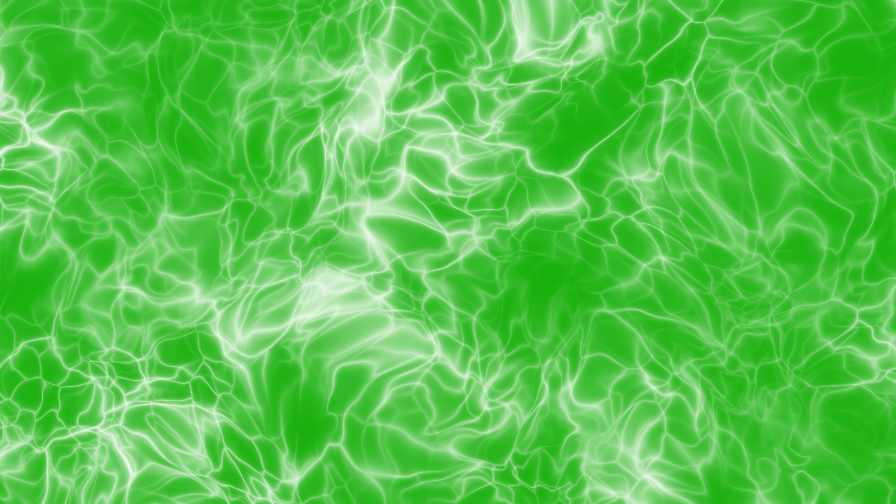
This background is drawn by a WebGL 1 fragment shader. Its source:

```glsl
precision highp float;
// Web of branching white electric filaments glowing over a flat green ground.

uniform vec2 u_resolution;

float hash(vec2 p) {
  return fract(sin(dot(p, vec2(127.1, 311.7))) * 43758.5453);
}

// Dot product of the offset with a random unit gradient at a lattice corner.
float corner(vec2 cell, vec2 offset) {
  float angle = 6.2832 * hash(cell);
  return dot(vec2(cos(angle), sin(angle)), offset);
}

float gradientNoise(vec2 p) {
  vec2 i = floor(p);
  vec2 f = p - i;
  vec2 u = f * f * f * (f * (f * 6.0 - 15.0) + 10.0);
  vec2 e = vec2(1.0, 0.0);
  float low = mix(corner(i, f), corner(i + e.xy, f - e.xy), u.x);
  float high = mix(corner(i + e.yx, f - e.yx), corner(i + e.xx, f - e.xx), u.x);
  return mix(low, high, u.y);
}

vec2 warp(vec2 p) {
  return vec2(gradientNoise(p + 7.3), gradientNoise(p + 41.9));
}

// Gap between the two nearest scattered points: zero on the cell borders.
float cellBorder(vec2 p) {
  vec2 i = floor(p);
  float nearest = 8.0;
  float second = 8.0;
  for (int y = -1; y <= 1; y++) {
    for (int x = -1; x <= 1; x++) {
      vec2 cell = i + vec2(float(x), float(y));
      float d = distance(p, cell + vec2(hash(cell), hash(cell + 57.0)));
      second = min(second, max(nearest, d));
      nearest = min(nearest, d);
    }
  }
  return second - nearest;
}

// Zero along meandering contour lines.
float contour(vec2 p) {
  return abs(gradientNoise(p) + 0.5 * gradientNoise(p * 2.1 + 13.0));
}

// Bright thin core with a soft halo.
float filament(float d, float sharpness) {
  return exp(-d * sharpness) + 0.3 * exp(-d * sharpness * 0.22);
}

// Patchy strength, so that filaments fade out along their length.
float patches(vec2 p) {
  return smoothstep(-0.3, 0.5, gradientNoise(p));
}

void main() {
  vec2 p = gl_FragCoord.xy / u_resolution.y + 3.0;

  // Jagged bending of the domain, from broad to fine
  vec2 q = p + 0.14 * warp(p * 2.5);
  q += 0.05 * warp(q * 8.0);
  q += 0.018 * warp(q * 22.0);

  // Layers of meandering lines and branching borders
  float energy = 0.0;
  float scale = 3.5;
  float strength = 1.0;
  mat2 turn = mat2(0.8, 0.6, -0.6, 0.8);
  for (int layer = 0; layer < 3; layer++) {
    float shift = float(layer) * 19.7;
    float sharpness = 60.0 / sqrt(scale);
    float lines = filament(contour(q * scale + shift), sharpness);
    float borders = filament(cellBorder(q * scale * 1.3 + shift), sharpness);
    energy += strength * lines * patches(p * 3.1 + shift);
    energy += strength * borders * patches(p * 3.7 - shift);
    q = turn * q;
    scale *= 1.8;
    strength *= 0.84;
  }

  // Broad crowded and empty regions
  float density = gradientNoise(p * 1.7 + 5.0) + 0.5 * gradientNoise(p * 3.9);
  energy *= mix(0.3, 1.35, smoothstep(-0.5, 0.5, density));

  float glow = 1.0 - exp(-energy);
  gl_FragColor = vec4(mix(vec3(0.09, 0.685, 0.04), vec3(1.0), glow), 1.0);
}
```
